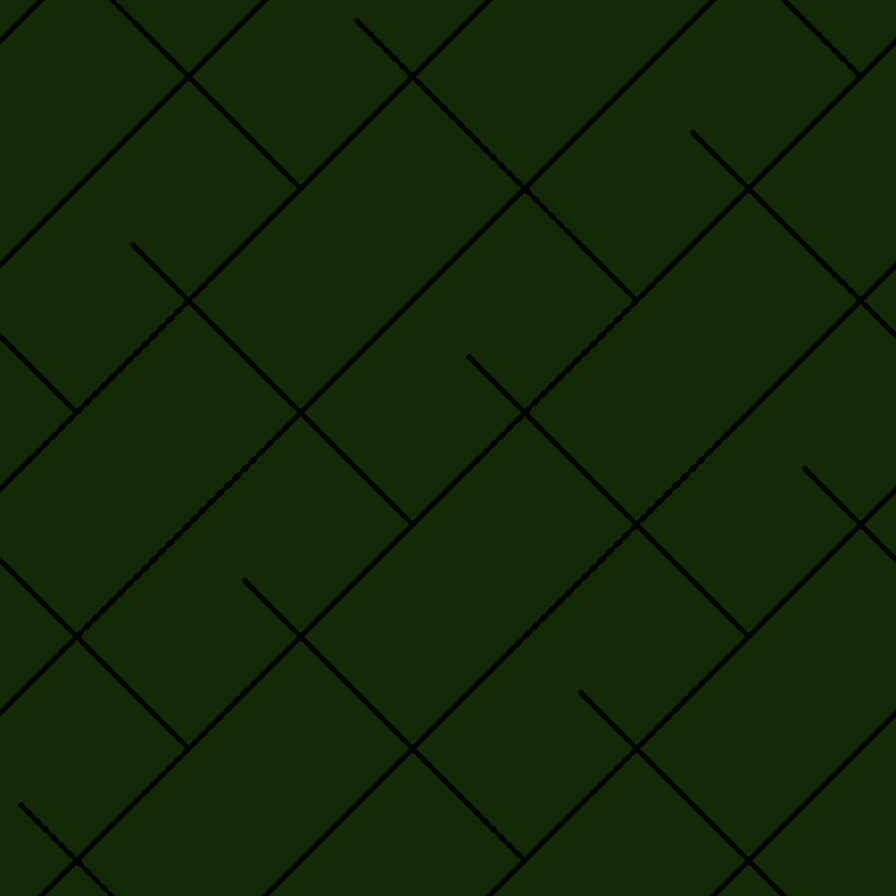
This pattern is drawn by a WebGL 2 fragment shader. Its source:

```glsl
#version 300 es
precision highp float;

#define GRID 8.0            // lattice cells per canvas side
#define LINE_OFFSET 0.37    // shift of the lattice across the long lines
#define SEGMENT_LENGTH 5.0  // length of a cross stroke in diagonal units
#define HALF_WIDTH 0.0028   // half stroke width, in canvas units
#define RIPPLE_SIZE 0.0006  // sideways wobble of the worn strokes
#define RIPPLE_COUNT 108.0  // wobbles per canvas width
#define GROUND_COLOR vec3(0.075, 0.162, 0.02)
#define LINE_COLOR vec3(0.005, 0.01, 0.0)

uniform vec2 u_resolution;
out vec4 fragColor;

const float TAU = 6.2831853;

// Wobble confined to soft patches around a centre; wraps on both axes.
float ripple(vec2 uv, vec2 centre) {
    vec2 wave = cos(TAU * vec2(2.0, 1.0) * (uv - centre));
    float worn = smoothstep(0.1, 1.3, wave.x + wave.y);
    return RIPPLE_SIZE * worn * sin(TAU * RIPPLE_COUNT * uv.x);
}

// Endless rising diagonals, two diagonal units apart.
float longLineDistance(float across, float wobble) {
    float nearest = across - 2.0 * round(across / 2.0);
    return abs(nearest + wobble);
}

// Falling strokes on every second diagonal, staggered by half a period.
float crossStrokeDistance(vec2 diagonal, float wobble) {
    float row = round((diagonal.y - 3.0) / 2.0);
    float side = diagonal.y - 3.0 - 2.0 * row;
    float along = mod(diagonal.x - 3.0 - 4.0 * row + 1.5, GRID) - 1.5;
    float beyondEnd = along - clamp(along, 0.0, SEGMENT_LENGTH);
    return length(vec2(beyondEnd, side + wobble));
}

void main() {
    vec2 uv = gl_FragCoord.xy / u_resolution;
    vec2 cell = uv * GRID;

    // Diagonal axes: x crosses the long lines, y follows them.
    vec2 diagonal = vec2(cell.x - cell.y - LINE_OFFSET, cell.x + cell.y);
    float unitsPerCanvas = GRID * sqrt(2.0);

    float lineWobble = ripple(uv, vec2(0.18, 0.43)) * unitsPerCanvas;
    float strokeWobble = ripple(uv, vec2(0.53, 0.87)) * unitsPerCanvas;
    float dist = min(longLineDistance(diagonal.x, lineWobble),
                     crossStrokeDistance(diagonal, strokeWobble)) / unitsPerCanvas;

    // Smooth stroke edge about one pixel wide.
    float pixel = 1.0 / min(u_resolution.x, u_resolution.y);
    float ink = 1.0 - smoothstep(-0.6 * pixel, 0.6 * pixel, dist - HALF_WIDTH);
    fragColor = vec4(mix(GROUND_COLOR, LINE_COLOR, ink), 1.0);
}
```
